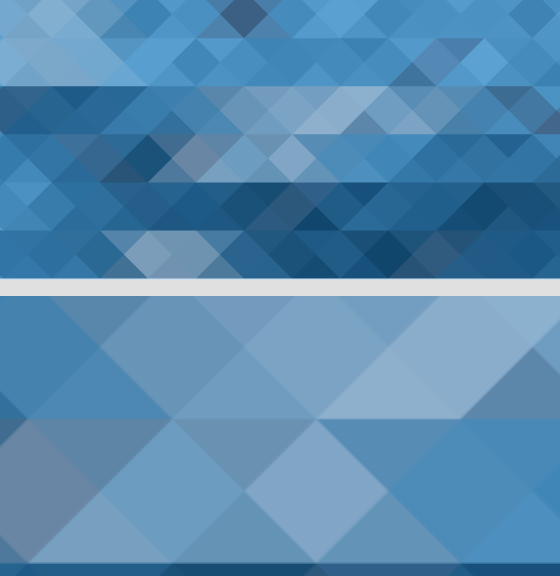
Top, the full canvas; bottom, a detail of the centre.
Give the GLSL for this background, as a Shadertoy shader.

```glsl
// Blue mosaic of diamonds and triangles in horizontal rows.
// Each row holds two crossing sets of translucent slanted bands; every facet is
// the blend of the two bands it lies on, tinted by broad patches of haze and shade.

#define CELL 0.1717                // row height and band spacing, in canvas heights
#define ORIGIN vec2(0.013, 0.0052) // lower left lattice corner
#define TONE_VARIATION 0.62        // random lightness between bands
#define FACET_VARIATION 0.075      // random lightness between facets
#define HAZE_STRENGTH 0.95
#define SHADE_STRENGTH 0.50
#define SLATE_SHARE 0.08           // share of greyish bands
#define EDGE_SOFTNESS 0.004        // width of the facet edges, in canvas heights
#define SAMPLES 4                  // antialiasing samples per axis

const vec3 DEEP   = vec3(0.09, 0.30, 0.45);
const vec3 NAVY   = vec3(0.14, 0.38, 0.56);
const vec3 MID    = vec3(0.21, 0.48, 0.67);
const vec3 BRIGHT = vec3(0.33, 0.61, 0.80);
const vec3 POWDER = vec3(0.64, 0.76, 0.86);
const vec3 GREY   = vec3(0.55, 0.59, 0.67);
const vec3 SLATE  = vec3(0.27, 0.38, 0.51);
const vec3 RIM    = vec3(0.80, 0.87, 0.92);

float hash(vec3 p) {
    p = fract(p * vec3(0.1031, 0.1030, 0.0973) + 0.37);
    p += dot(p, p.yzx + 33.33);
    return fract((p.x + p.y) * p.z);
}

// Soft elliptical patch, 1 at its centre
float patchAt(vec2 p, vec2 centre, vec2 radius) {
    vec2 d = (p - centre) / radius;
    return exp(-dot(d, d));
}

// Dark to light blue ramp
vec3 blueRamp(float t) {
    t = clamp(t, 0.0, 1.0) * 3.0;
    vec3 c = mix(DEEP, NAVY, clamp(t, 0.0, 1.0));
    c = mix(c, MID, clamp(t - 1.0, 0.0, 1.0));
    return mix(c, BRIGHT, clamp(t - 2.0, 0.0, 1.0));
}

// Colour of one slanted band; side is 0 or 1 for its direction
vec3 bandColor(float index, float row, float side) {
    vec2 p = ORIGIN + CELL * vec2(index + side, row + 0.5);
    vec3 id = vec3(index, row, side * 7.0 + 3.0);

    // Lighter towards the top and lower left, darker in a few patches
    float shade = patchAt(p, vec2(0.32, 0.60), vec2(0.36, 0.12))
                + patchAt(p, vec2(0.50, 0.43), vec2(0.18, 0.10))
                + patchAt(p, vec2(0.86, 0.26), vec2(0.28, 0.10))
                + patchAt(p, vec2(1.48, 0.09), vec2(0.20, 0.10))
                + patchAt(p, vec2(1.93, 0.26), vec2(0.20, 0.12))
                - 0.7 * patchAt(p, vec2(0.0, 0.26), vec2(0.32, 0.25));
    float tone = mix(0.30, 0.96, smoothstep(0.1, 0.85, p.y))
               + TONE_VARIATION * (hash(id) - 0.5) - SHADE_STRENGTH * shade;
    vec3 color = blueRamp(tone);

    // Occasional greyish band
    float slate = step(1.0 - SLATE_SHARE, hash(id + 17.0));
    color = mix(color, SLATE, 0.8 * slate);

    // Pale haze, from powder blue to warm grey
    float haze = patchAt(p, vec2(0.18, 0.88), vec2(0.28, 0.17))
               + patchAt(p, vec2(1.22, 0.60), vec2(0.48, 0.10))
               + patchAt(p, vec2(0.92, 0.43), vec2(0.26, 0.08))
               + patchAt(p, vec2(0.60, 0.09), vec2(0.18, 0.09));
    float amount = HAZE_STRENGTH * smoothstep(0.12, 0.8, haze)
                 * mix(0.35, 1.0, hash(id + 41.0));
    float warmth = hash(id + 59.0);
    return mix(color, mix(POWDER, GREY, warmth * warmth), amount);
}

vec3 mosaic(vec2 uv) {
    vec2 p = (uv - ORIGIN) / CELL;
    if (p.y < 0.0) return RIM;     // thin pale strip along the bottom

    // The two band numbers identify the facet within its row
    float row = floor(p.y);
    float y = p.y - row;
    float falling = floor(p.x + y);
    float rising = floor(p.x - y);
    vec3 color = 0.5 * (bandColor(falling, row, 0.0) + bandColor(rising, row, 1.0));
    return color + FACET_VARIATION * (hash(vec3(falling, rising, row + 80.0)) - 0.5);
}

void mainImage(out vec4 fragColor, in vec2 fragCoord) {
    // Average a grid of samples to smooth the facet edges
    vec2 uv = fragCoord / iResolution.y;
    float width = max(EDGE_SOFTNESS, 1.0 / iResolution.y);
    vec3 sum = vec3(0.0);
    for (int j = 0; j < SAMPLES; j++) {
        for (int i = 0; i < SAMPLES; i++) {
            vec2 jitter = (vec2(float(i), float(j)) + 0.5) / float(SAMPLES) - 0.5;
            sum += mosaic(uv + jitter * width);
        }
    }
    fragColor = vec4(sum / float(SAMPLES * SAMPLES), 1.0);
}
```
